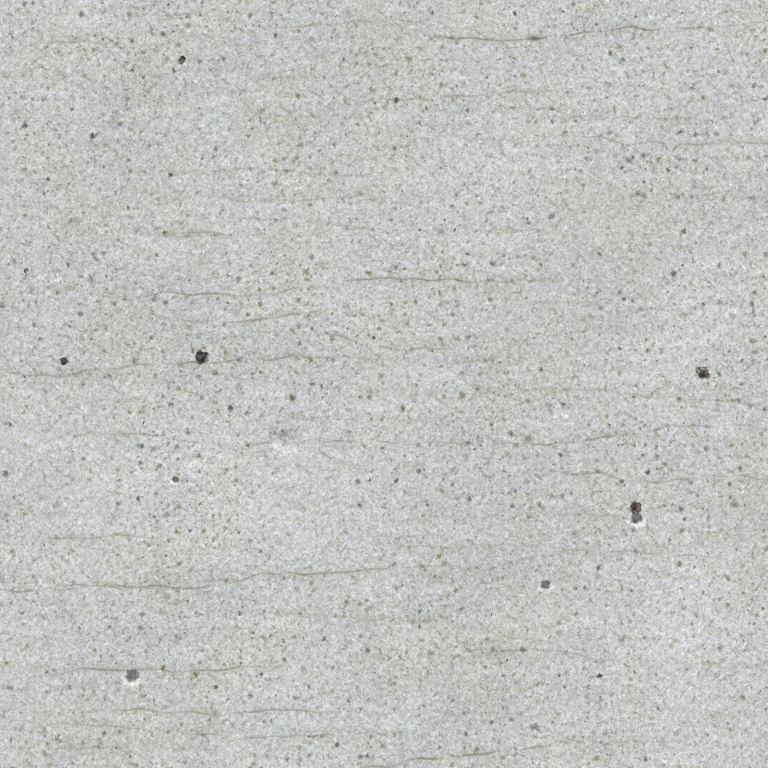
Reproduce this texture procedurally as a Shadertoy shader.

```glsl
// Pale weathered concrete: layered gradient noise gives the grain and stains,
// warped jittered cells scatter ragged mineral specks, and loops add thin
// horizontal hairline cracks and a few pits lit from above.

vec2 hash2(vec2 p) {
    vec3 q = fract(p.xyx * vec3(0.1031, 0.1030, 0.0973));
    q += dot(q, q.yzx + 33.33);
    return fract((q.xx + q.yz) * q.zy);
}

float gradientNoise(vec2 p) {
    vec2 i = floor(p), f = fract(p);
    vec2 u = f * f * f * (f * (f * 6.0 - 15.0) + 10.0);
    vec2 e = vec2(0.0, 1.0);
    float a = dot(hash2(i) * 2.0 - 1.0, f);
    float b = dot(hash2(i + e.yx) * 2.0 - 1.0, f - e.yx);
    float c = dot(hash2(i + e.xy) * 2.0 - 1.0, f - e.xy);
    float d = dot(hash2(i + e.yy) * 2.0 - 1.0, f - e.yy);
    return mix(mix(a, b, u.x), mix(c, d, u.x), u.y);
}

float fbm(vec2 p) {
    float sum = 0.0, amp = 0.5;
    for (int i = 0; i < 4; i++) {
        sum += amp * gradientNoise(p);
        p = p * 2.03 + 17.3;
        amp *= 0.5;
    }
    return sum;
}

// Blends one layer of specks over the colour; radii are canvas units.
vec3 addSpecks(vec3 col, vec2 uv, float cells, float chance, vec2 radii, float strength) {
    vec2 p = uv * cells + cells * 0.37;
    vec2 id = floor(p);
    vec2 pick = hash2(id + 3.0), kind = hash2(id + 91.0);
    vec2 d = (fract(p) - 0.25 - 0.5 * hash2(id + 47.0)) / cells;
    float r = mix(radii.x, radii.y, pick.y * pick.y);
    float dist = length(d * vec2(0.7 + 0.6 * kind.y, 1.0));
    float soft = 0.5 / iResolution.y;
    float mask = 1.0 - smoothstep(r * 0.2 - soft, r * 1.25 + soft, dist);
    float density = chance * (1.0 + 2.2 * gradientNoise(uv * 6.0 + 8.0));
    vec3 olive = vec3(0.43, 0.38, 0.28), slate = vec3(0.22, 0.24, 0.25);
    vec3 tint = mix(olive, slate, smoothstep(0.45, 0.85, kind.x));
    return mix(col, tint, mask * step(pick.x, density) * strength * (0.5 + 0.5 * kind.y));
}

// Darkness of faint, broken, nearly horizontal cracks.
float hairlines(vec2 uv) {
    float dark = 0.0;
    for (int i = 0; i < 30; i++) {
        float n = float(i);
        vec2 a = hash2(vec2(n, 12.0)), b = hash2(vec2(n, 58.0));
        float x = uv.x - a.x;
        float wander = 0.03 * gradientNoise(vec2(uv.x * 5.0, n * 3.7 + 0.4))
                     + 0.007 * gradientNoise(vec2(uv.x * 30.0, n * 5.3 + 0.6));
        float y = uv.y - (n + a.y) / 30.0 - x * (b.y - 0.5) * 0.14 - wander;
        float ends = 1.0 - smoothstep(0.4, 1.0, abs(x) / mix(0.12, 0.38, b.x));
        float broken = smoothstep(-0.45, 0.3, gradientNoise(vec2(uv.x * 26.0, n * 2.9 + 0.5)));
        float line = 1.0 - smoothstep(0.0002, 0.0016 + 0.5 / iResolution.y, abs(y));
        float halo = 0.3 * exp(-abs(y) * 230.0);
        dark = max(dark, (line * 0.8 + halo) * ends * broken * mix(0.4, 1.0, b.y));
    }
    return dark;
}

// Dark rusty holes, grey bubbles with a bright lower lip, and pale scuffs.
vec3 addPits(vec3 col, vec2 uv) {
    for (int i = 0; i < 13; i++) {
        float n = float(i), type = mod(n, 3.0);
        vec2 size = hash2(vec2(n, 77.0));
        vec2 d = uv - 0.04 - 0.92 * hash2(vec2(n, 29.0));
        float r = mix(0.0055, 0.0115, size.x);
        float ragged = r * (0.5 * gradientNoise(uv * 110.0) + 0.4 * gradientNoise(uv * 240.0));
        if (type > 1.5) {
            // Scuff: soft pale patch with a shaded upper edge
            float dist = length(d * vec2(0.7, 1.0)) + 2.0 * ragged;
            float patchMask = 1.0 - smoothstep(r * 0.4, r * 2.0, dist);
            float relief = clamp(-d.y / r + 2.5 * gradientNoise(uv * 75.0), -1.0, 1.0);
            col += patchMask * relief * 0.14;
        } else {
            float isBubble = step(0.5, type);
            float dist = length(d) + ragged * mix(1.3, 0.6, isBubble);
            float hole = 1.0 - smoothstep(r * 0.5, r * 0.95, dist);
            float lip = exp(-pow((dist - r * 1.15) / (r * 0.3), 2.0));
            col += isBubble * lip * 0.15 * smoothstep(0.3, -0.9, d.y / r);
            vec3 rust = mix(vec3(0.24, 0.23, 0.23), vec3(0.38, 0.29, 0.22),
                            smoothstep(0.0, 0.35, gradientNoise(uv * 170.0)));
            vec3 inside = mix(rust, vec3(0.43), isBubble) + 0.25 * gradientNoise(uv * 210.0);
            col = mix(col, inside, hole * 0.92);
        }
    }
    return col;
}

void mainImage(out vec4 fragColor, in vec2 fragCoord) {
    vec2 uv = fragCoord / iResolution.y;
    vec2 turned = mat2(0.8, 0.6, -0.6, 0.8) * uv + 3.0;

    // Fine grain, with darker pores between the bright crumbs
    float grain = 0.14 * gradientNoise(turned * 170.0) + 0.17 * gradientNoise(turned * 345.0)
                + 0.075 * gradientNoise(uv * vec2(70.0, 95.0));
    grain -= 0.13 * smoothstep(0.12, 0.55, gradientNoise(turned * 125.0 + 60.0));

    // Cloudy stains and horizontal trowel streaks
    float stains = 0.10 * fbm(uv * 4.0) + 0.075 * fbm(uv * vec2(7.0, 50.0) + 31.0)
                 + 0.05 * fbm(turned * 22.0);
    float tone = grain + stains;
    vec3 col = vec3(0.775, 0.784, 0.774) + tone * vec3(0.98, 0.98, 1.12);

    // Warm and bluish mottling
    float warmth = 0.7 * gradientNoise(turned * 105.0 + 40.0) + 0.8 * fbm(uv * 9.0 + 70.0);
    col += warmth * vec3(0.012, 0.002, -0.045);

    col = mix(col, vec3(0.44, 0.42, 0.36), 0.5 * hairlines(uv));

    // Specks from dust to coarse grains, their outlines roughened by a warp
    vec2 rough = uv + 0.0032 * vec2(gradientNoise(uv * 230.0), gradientNoise(uv * 230.0 + 50.0));
    col = addSpecks(col, rough, 135.0, 0.24, vec2(0.0008, 0.0021), 0.55);
    col = addSpecks(col, rough, 64.0, 0.28, vec2(0.0014, 0.0040), 0.75);
    col = addSpecks(col, rough, 23.0, 0.13, vec2(0.0026, 0.0054), 0.95);

    col = addPits(col, uv);
    fragColor = vec4(clamp(col, 0.0, 1.0), 1.0);
}
```
